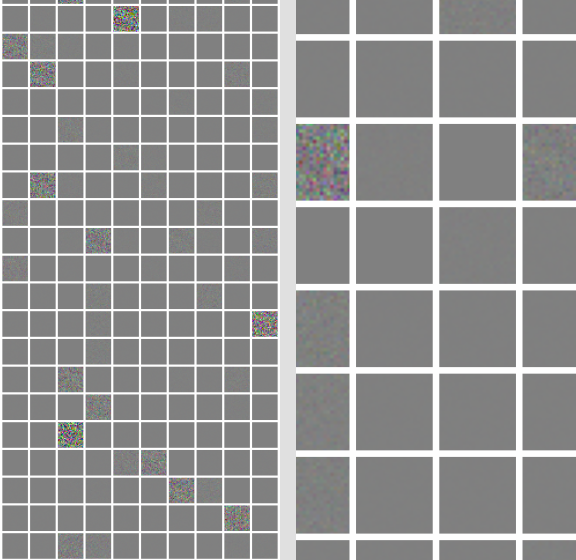
Left: the whole. Right: its middle third, enlarged.
Reproduce this pattern procedurally as a Shadertoy shader.

```glsl
vec3 hash3(vec2 p) {
    vec3 q = vec3(dot(p, vec2(127.1, 311.7)), dot(p, vec2(269.5, 183.3)), dot(p, vec2(419.2, 371.9)));
    return fract(sin(q) * 43758.5453);
}

// Signed grain per channel: mostly weak, with a few strong specks
vec3 speck(vec2 p) {
    vec3 n = 2.0 * hash3(p) - 1.0;
    return 0.16 * n + 0.5 * n * n * n * n * n;
}

vec3 grain(vec2 p) {
    vec2 i = floor(p), f = smoothstep(0.0, 1.0, fract(p));
    return mix(mix(speck(i), speck(i + vec2(1, 0)), f.x),
               mix(speck(i + vec2(0, 1)), speck(i + vec2(1, 1)), f.x), f.y);
}

// One cell per row may be strongly noisy; the others are nearly plain
float noiseStrength(vec2 cell) {
    vec3 row = hash3(vec2(cell.y, 7.3));
    float faint = 0.14 * pow(hash3(cell + 3.7).x, 9.0);
    return cell.x == floor(row.x * 10.0) ? max(faint, pow(row.y, 1.8)) : faint;
}

void mainImage(out vec4 fragColor, in vec2 fragCoord) {
    float pixel = 1.0 / iResolution.x;
    float pitch = 0.0991;
    vec2 uv = fragCoord * pixel;

    // Ten columns centred across, rows counted from the bottom
    vec2 grid = (uv - vec2(0.5, 0.0005)) / pitch + vec2(5.0, 0.0);
    vec2 cell = floor(grid);
    vec2 local = fract(grid);

    // Grey tile with coloured grain
    float strength = noiseStrength(cell);
    vec3 tint = vec3(-0.01, 0.0, -0.02) + 0.03 * (hash3(cell + 9.1) - 0.5);
    vec3 color = vec3(0.5) + strength * (grain(grid * 24.0) + tint);

    // White grid lines and side margins
    vec2 toLine = min(local, 1.0 - local) * pitch;
    vec2 cover = clamp(0.5 + (0.0039 - toLine) / pixel, 0.0, 1.0);
    float white = 1.0 - (1.0 - cover.x) * (1.0 - cover.y);
    if (cell.x < 0.0 || cell.x > 9.0) white = 1.0;

    fragColor = vec4(mix(color, vec3(0.995), white), 1.0);
}
```
